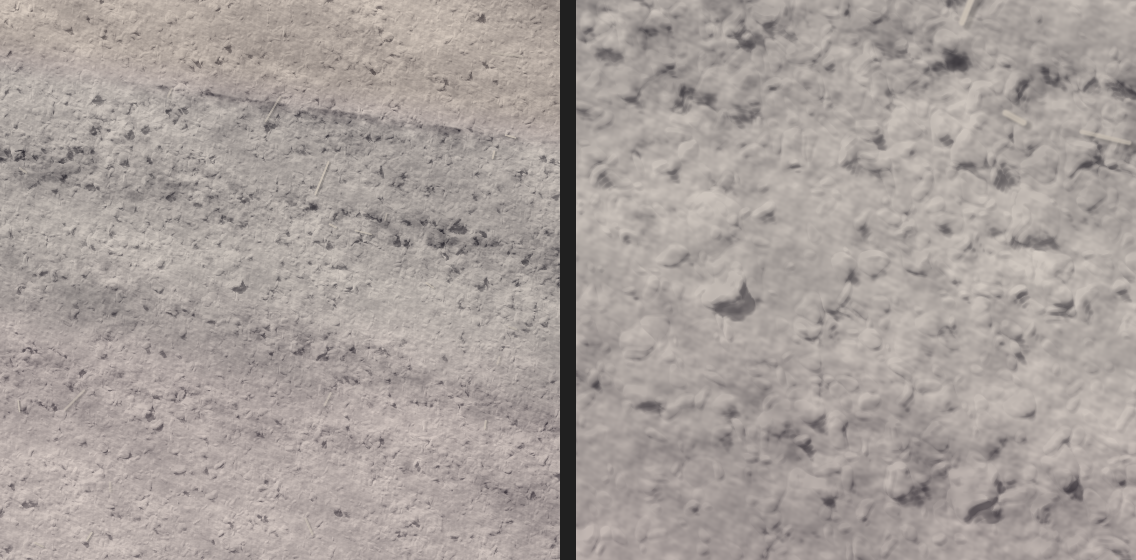
Left, the full canvas; right, a detail of the centre.
Reproduce this texture procedurally as a WebGL 1 fragment shader.

```glsl
precision highp float;
// Dry, pale soil with sloping furrows, shaded clods and scattered bits of straw.
uniform vec2 u_resolution;

float hash(vec2 p) {
  vec3 q = fract(vec3(p.xyx) * 0.1031);
  q += dot(q, q.yzx + 33.33);
  return fract((q.x + q.y) * q.z);
}

vec2 hash2(vec2 p) {
  return vec2(hash(p), hash(p + 57.3));
}

float noise(vec2 p) {
  vec2 i = floor(p), f = fract(p);
  f = f * f * (3.0 - 2.0 * f);
  return mix(mix(hash(i), hash(i + vec2(1, 0)), f.x),
             mix(hash(i + vec2(0, 1)), hash(i + vec2(1, 1)), f.x), f.y);
}

float fbm(vec2 p) {
  float sum = 0.0, amp = 0.5;
  for (int i = 0; i < 4; i++) {
    sum += amp * noise(p);
    p = mat2(1.6, 1.2, -1.2, 1.6) * p + 7.7;
    amp *= 0.5;
  }
  return sum;
}

// Height of domed clods scattered one per cell, kept with the given density.
float clods(vec2 p, float cells, float density) {
  vec2 q = p * cells, cell = floor(q);
  float h = 0.0;
  for (int j = -1; j <= 1; j++) {
    for (int i = -1; i <= 1; i++) {
      vec2 id = cell + vec2(i, j);
      vec2 rnd = hash2(id + cells);
      float r = 0.2 + 0.3 * hash(id + 3.1 * cells);
      vec2 d = (q - id - 0.2 - 0.6 * rnd) / r;
      float present = smoothstep(0.0, 0.15, density - hash(id + 91.0));
      h = max(h, present * r * max(0.0, 1.0 - dot(d, d)));
    }
  }
  return 0.62 * h / cells;
}

float soilHeight(vec2 p, float rough) {
  vec2 warp = vec2(noise(p * 80.0), noise(p * 80.0 + 40.0)) - 0.5;
  vec2 q = p + 0.012 * warp;
  float ground = (0.017 + 0.012 * rough) * fbm(p * vec2(46.0, 50.0) + 7.0 * p.yx);
  return ground + clods(q, 25.0, 0.5 * rough - 0.06)
       + clods(q + 3.0, 48.0, 0.18 + 0.6 * rough)
       + 0.9 * clods(q + 8.0, 90.0, 0.4 + 0.6 * rough);
}

// Soft ridge of darkness around a furrow line.
float furrow(float d, float width) {
  return exp(-d * d / (width * width));
}

// Scattered straws: x is the cover of the stalk, y that of its shadow.
vec2 straws(vec2 p) {
  vec2 cover = vec2(0.0);
  for (int i = 0; i < 22; i++) {
    vec2 id = vec2(float(i) * 3.7, 12.0);
    vec2 rnd = hash2(id + 5.0);
    float angle = 1.35 + 2.4 * (rnd.x - 0.5) * rnd.y;
    if (hash(id + 8.0) > 0.7) angle += 1.3;
    vec2 axis = vec2(cos(angle), sin(angle));
    float halfLength = 0.006 + 0.026 * rnd.y * rnd.y;
    vec2 d = p - hash2(id);
    float along = clamp(dot(d, axis), -halfLength, halfLength);
    float width = 0.0008 + 0.0011 * hash(id + 2.0);
    vec2 shade = d - vec2(0.003, -0.002);
    float shadeAlong = clamp(dot(shade, axis), -halfLength, halfLength);
    float fade = 0.4 + 0.5 * hash(id + 17.0);
    cover.x = max(cover.x, fade * (1.0 - smoothstep(width * 0.5, width + 0.0012, length(d - axis * along))));
    cover.y = max(cover.y, fade * (1.0 - smoothstep(width * 0.5, width + 0.002, length(shade - axis * shadeAlong))));
  }
  return cover;
}

void main() {
  vec2 p = gl_FragCoord.xy / u_resolution;
  float depth = 1.0 - p.y;
  float broad = fbm(p * vec2(4.0, 10.0) + vec2(2.0, 3.0 * p.x)) - 0.47;
  float patches = fbm(p * vec2(15.0, 26.0) + vec2(20.0, 20.0 + 5.0 * p.x)) - 0.47;
  float lumps = fbm(p * vec2(48.0, 60.0) + 31.0) - 0.47;
  float wobble = 0.05 * broad + 0.03 * patches;

  // Furrows: one crisp shadowed step, then softer bands below it.
  float step1 = depth - 0.112 - 0.14 * p.x + 0.12 * wobble + 0.006 * lumps;
  float edge = smoothstep(0.0, 0.006, step1) * exp(-max(step1, 0.0) * 25.0) * smoothstep(0.1, 0.34, p.x);
  float band2 = furrow(depth - 0.28 - 0.18 * p.x + wobble, 0.035);
  float band3 = furrow(depth - 0.44 - 0.32 * p.x + wobble, 0.03);
  float band4 = furrow(depth - 0.63 - 0.28 * p.x + wobble, 0.03);
  float tilled = smoothstep(0.0, 0.05, step1) * (1.0 - smoothstep(0.2, 0.38, step1));
  float rough = 0.3 + 0.22 * tilled + 0.3 * edge + 0.38 * band2 + 0.2 * band3 + 0.25 * band4 + 1.3 * patches;
  rough = clamp(rough, 0.0, 1.0);

  // Slope shading and short cast shadows, lit from the upper left.
  vec2 toLight = vec2(-0.5, 0.866);
  float h = soilHeight(p, rough);
  float relief = (h - soilHeight(p + toLight * 0.0025, rough)) / 0.0025;
  float blocked = 0.0;
  for (int i = 1; i <= 4; i++) {
    float t = 0.0035 * float(i);
    blocked = max(blocked, soilHeight(p + toLight * t, rough) - h - 0.5 * t);
  }
  float shadow = smoothstep(0.0, 0.005, blocked);

  float tone = 0.688 + 0.08 * clamp(relief, -1.4, 0.8) - 0.19 * shadow;
  tone += 0.23 * broad + 0.12 * patches + 0.06 * (noise(p * 200.0) - 0.5);
  float clumps = smoothstep(-0.25, 0.15, lumps + 0.6 * patches);
  tone -= clumps * (0.21 * edge + 0.13 * band2 + 0.085 * band3 + 0.08 * band4);
  tone -= 0.1 * rough * smoothstep(0.08, 0.28, lumps + 0.4 * patches);

  // Tan above the step, grey in the middle, faintly pink below.
  vec3 soil = mix(vec3(0.36, 0.335, 0.345), vec3(0.735, 0.697, 0.675), (tone - 0.36) / 0.375);
  float above = 1.0 - smoothstep(-0.06, 0.02, step1);
  float grey = smoothstep(-0.02, 0.03, step1) * (1.0 - smoothstep(0.3, 0.55, step1 + 2.0 * wobble));
  soil += above * vec3(0.012, 0.005, -0.009) + grey * vec3(-0.007, 0.001, 0.0);
  soil += (1.0 - above) * (1.0 - grey) * vec3(0.003, -0.003, 0.003);

  vec2 straw = straws(p);
  soil *= 1.0 - 0.2 * straw.y;
  soil = mix(soil, vec3(0.81, 0.77, 0.72), straw.x);
  gl_FragColor = vec4(clamp(soil, 0.0, 1.0), 1.0);
}
```
